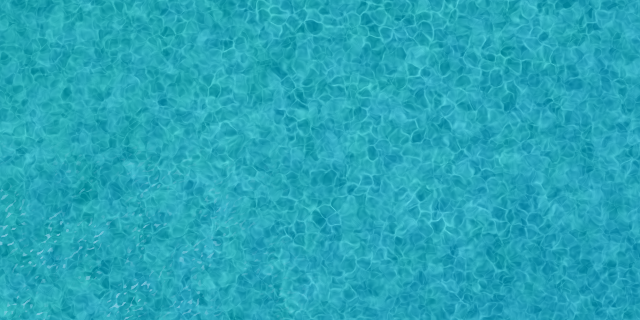
Reproduce this texture procedurally as a WebGL 2 fragment shader.

```glsl
#version 300 es
precision highp float;
// Shallow turquoise water from above: mottled cells, caustic lines and sun glints.

uniform vec2 u_resolution;
out vec4 fragColor;

// Colours
const vec3 MID_WATER = vec3(0.141, 0.642, 0.716);
const vec3 TONE_STEP = vec3(0.085, 0.077, 0.066);   // change per unit of tone
const vec3 BLUE_TINT = vec3(0.006, -0.014, 0.022);
const vec3 GLINT = vec3(0.56, 0.81, 0.90);

// Feature sizes, in repeats per canvas height
const float CELL_SCALE = 26.0;
const float PATCH_SCALE = 42.0;
const float MOTTLE_SCALE = 21.0;
const float GRAIN_SCALE = 80.0;

// Strengths
const float CELL_TONE = 1.00;
const float PATCH_TONE = 1.10;
const float MOTTLE_TONE = 0.75;
const float GRAIN_TONE = 1.00;
const float BROAD_TONE = 0.45;
const float LINE_TONE = 1.45;
const float LINE_WIDTH = 0.30;
const float GLINT_AMOUNT = 0.75;

vec2 hash2(vec2 cell) {
    uvec2 q = uvec2(ivec2(cell)) * uvec2(1597u, 3812u) + uvec2(7919u, 104729u);
    q = q * 1664525u + 1013904223u;
    q.x += q.y * 1664525u;
    q.y += q.x * 1664525u;
    q ^= q >> 16u;
    q.x += q.y * 1664525u;
    q.y += q.x * 1664525u;
    q ^= q >> 16u;
    return vec2(q & 65535u) / 65535.0;
}

float gradDot(vec2 cell, vec2 offset) {
    float angle = 6.28319 * hash2(cell).x;
    return dot(vec2(cos(angle), sin(angle)), offset);
}

// Gradient noise, roughly -0.7 to 0.7
float noise(vec2 p) {
    vec2 i = floor(p), f = p - i;
    vec2 u = f * f * f * (f * (f * 6.0 - 15.0) + 10.0);
    vec2 e = vec2(1.0, 0.0);
    float low = mix(gradDot(i, f), gradDot(i + e.xy, f - e.xy), u.x);
    float high = mix(gradDot(i + e.yx, f - e.yx), gradDot(i + e.xx, f - e.xx), u.x);
    return mix(low, high, u.y);
}

float fbm(vec2 p) {
    return noise(p) + 0.5 * noise(p * 2.03 + 17.0) + 0.25 * noise(p * 4.1 + 41.0);
}

// Returns distance to the border (0 on it) and a random value per cell
vec2 cells(vec2 p) {
    vec2 base = floor(p);
    float nearest = 9.0, second = 9.0, id = 0.0;
    for (int y = -1; y <= 1; y++) {
        for (int x = -1; x <= 1; x++) {
            vec2 cell = base + vec2(x, y);
            float d = length(cell + 0.04 + 0.92 * hash2(cell) - p);
            if (d < nearest) {
                second = nearest;
                nearest = d;
                id = hash2(cell + 57.0).x;
            } else {
                second = min(second, d);
            }
        }
    }
    return vec2(second - nearest, id);
}

void main() {
    vec2 p = gl_FragCoord.xy / u_resolution.y;
    vec2 uv = gl_FragCoord.xy / u_resolution;

    // Ripple distortion
    vec2 q = p + 0.018 * vec2(noise(p * 11.0), noise(p * 11.0 + 31.0));
    q += 0.012 * vec2(noise(p * 36.0 + 5.0), noise(p * 36.0 + 63.0));

    // Mottled bed: broad light, slanted bands, patches and grain
    vec2 slant = mat2(0.8, -0.6, 0.6, 0.8) * p;
    float tone = BROAD_TONE * fbm(p * 2.6 + 9.0);
    tone += 0.5 * noise(slant * vec2(14.0, 6.0) + 20.0) * mix(0.5, 1.0, uv.x);
    tone += MOTTLE_TONE * noise(q * MOTTLE_SCALE + 3.0);
    tone += GRAIN_TONE * noise(q * GRAIN_SCALE);
    vec2 small = cells(q * PATCH_SCALE + 11.0);
    tone += PATCH_TONE * (small.y - 0.5) * smoothstep(0.0, 0.2, small.x);

    // Caustic net, strongest right of the centre and towards the top
    vec2 net = cells(q * CELL_SCALE);
    tone += CELL_TONE * (net.y - 0.5) * smoothstep(0.0, 0.2, net.x);
    float focus = exp(-6.0 * pow(uv.x - 0.6, 2.0)) * mix(0.75, 1.0, uv.y);
    float clarity = smoothstep(-0.5, 0.45, noise(p * 8.0 + 70.0) + 0.9 * noise(p * 27.0));
    float line = 1.0 - smoothstep(0.0, LINE_WIDTH, net.x);
    float glow = exp(-4.0 * net.x);
    tone += mix(0.3, 1.0, focus) * clarity * (LINE_TONE * line + 0.45 * glow - 0.45);

    // Fainter, finer net filling the rest
    float fineLine = 1.0 - smoothstep(0.0, 0.4, small.x);
    tone += 0.45 * (1.0 - 0.6 * clarity * focus) * (fineLine - 0.3);

    // Slight fall-off towards the corners
    vec2 centred = uv - vec2(0.48, 0.52);
    tone += 0.10 - 0.7 * dot(centred, centred);

    // Colour: greener in the middle, bluer to the right and below
    float blue = 0.9 * (uv.x - 0.45) + 0.5 * (0.45 - uv.y) + 1.5 * noise(p * 13.0 + 90.0);
    vec3 colour = MID_WATER + TONE_STEP * clamp(tone, -1.6, 2.6);
    colour += BLUE_TINT * clamp(blue, -0.8, 0.8);

    // Sun glints clustered in the lower left
    float region = smoothstep(0.6, 0.15, uv.x) * smoothstep(0.68, 0.2, uv.y);
    float cluster = smoothstep(-0.2, 0.3, noise(slant * vec2(7.0, 13.0) + 44.0));
    float streak = smoothstep(0.14, 0.42, noise(slant * vec2(52.0, 92.0) + 8.0));
    colour = mix(colour, GLINT, GLINT_AMOUNT * region * cluster * streak);

    fragColor = vec4(clamp(colour, 0.0, 1.0), 1.0);
}
```
